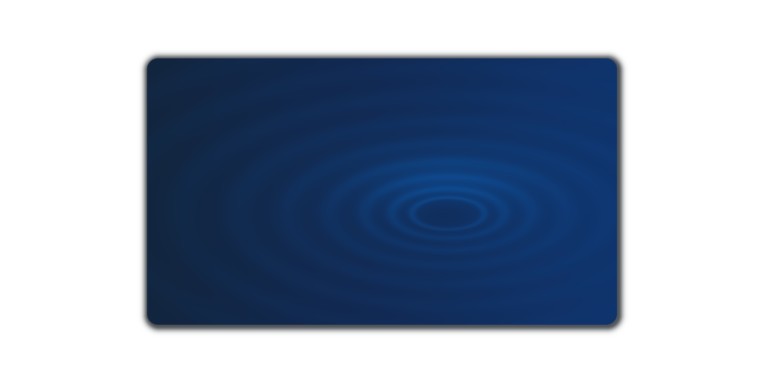
Write a WebGL 1 fragment shader that draws this background.

```glsl
precision highp float;

uniform vec2 u_resolution;

const vec3 PAPER = vec3(1.0);
const vec3 NAVY_LEFT = vec3(0.07, 0.14, 0.22);
const vec3 NAVY_MID = vec3(0.068, 0.16, 0.32);
const vec3 NAVY_RIGHT = vec3(0.06, 0.20, 0.42);
const vec3 CREST_BLUE = vec3(0.05, 0.31, 0.60);
const vec3 SHADOW = vec3(0.10, 0.12, 0.14);

float roundedBox(vec2 p, vec2 halfSize, float radius) {
  vec2 q = abs(p) - halfSize + radius;
  return length(max(q, 0.0)) + min(max(q.x, q.y), 0.0) - radius;
}

float bell(float x, float width) {
  float t = x / width;
  return exp(-t * t);
}

// Horizontal gradient with faint vertical bands on the dark side
vec3 navyGradient(float t) {
  float bands = (floor(t * 14.0) + 0.5) / 14.0;
  t = mix(t, bands, 0.3 * (1.0 - smoothstep(0.2, 0.6, t)));
  vec3 leftHalf = mix(NAVY_LEFT, NAVY_MID, smoothstep(-0.3, 0.55, t) * 1.1 - 0.1);
  return mix(leftHalf, NAVY_RIGHT, smoothstep(0.4, 1.05, t));
}

// Elliptical crests that widen and fade as their spacing grows
float ripples(vec2 p, float squash) {
  float r = length(p / vec2(1.0, squash));
  float above = smoothstep(-0.12, 0.12, p.y);
  float sum = 0.0;
  for (int i = 0; i < 9; i++) {
    float k = float(i);
    float radius = 0.094 + 0.043 * k + 0.0096 * k * k;
    float width = 0.011 + 0.0055 * k;
    float strength = 0.40 * exp(-0.28 * k) * mix(0.75, 1.1, above);
    sum += strength * bell(r - radius, width);
  }
  return sum;
}

// Soft light behind the rings, with a darker pool at their centre
float waterGlow(vec2 p, float squash) {
  float core = 0.40 * bell(length((p - vec2(0.0, 0.083)) / vec2(1.0, 0.36)), 0.20);
  float halo = 0.16 * bell(length((p - vec2(0.0, 0.05)) / vec2(1.0, 0.5)), 0.40);
  float pool = bell(length(p / vec2(1.0, squash)), 0.085);
  return (core + halo) * (1.0 - 0.75 * pool);
}

void main() {
  float pixel = 1.0 / u_resolution.y;
  vec2 p = (gl_FragCoord.xy - 0.5 * u_resolution) * pixel;

  // Panel layout
  vec2 panelCentre = vec2(-0.005, 0.001);
  vec2 panelHalf = vec2(0.612, 0.347);
  float cornerRadius = 0.029;
  float panel = roundedBox(p - panelCentre, panelHalf, cornerRadius);

  // Drop shadow
  vec2 shadowOffset = vec2(0.003, -0.003);
  float shade = roundedBox(p - panelCentre - shadowOffset, panelHalf, cornerRadius);
  vec3 colour = mix(PAPER, SHADOW, 0.75 * bell(max(shade, 0.0), 0.0125));

  // Rippled water
  float across = (p.x - panelCentre.x) / (2.0 * panelHalf.x) + 0.5;
  vec2 ripplePoint = p - vec2(0.167, -0.056);
  float squash = 0.44;
  float light = ripples(ripplePoint, squash) + waterGlow(ripplePoint, squash);
  vec3 water = mix(navyGradient(across), CREST_BLUE, clamp(light, 0.0, 0.85));

  float inside = 1.0 - smoothstep(-pixel, pixel, panel);
  gl_FragColor = vec4(mix(colour, water, inside), 1.0);
}
```
